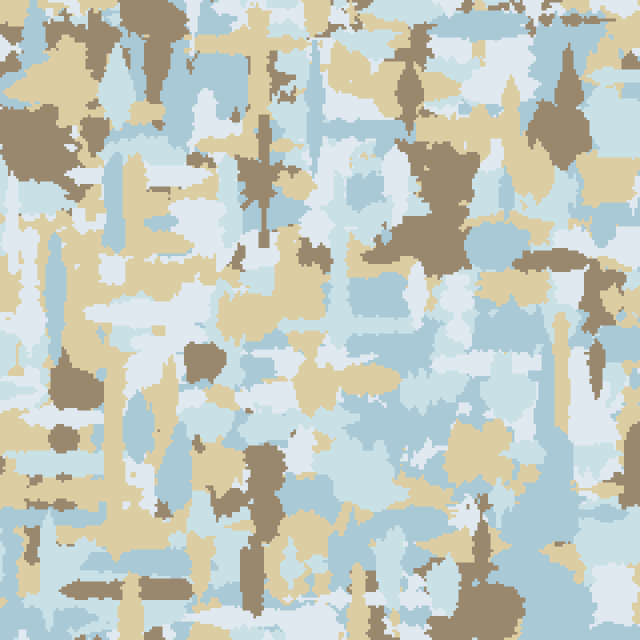
This pattern is drawn by a Shadertoy shader. Its source:

```glsl
// Camouflage of ragged, axis-aligned brush patches in blue, white, sand and brown.

const vec3 BROWN = vec3(0.600, 0.530, 0.430);
const vec3 SAND  = vec3(0.862, 0.802, 0.640);
const vec3 BLUE  = vec3(0.667, 0.790, 0.840);
const vec3 AQUA  = vec3(0.785, 0.880, 0.902);
const vec3 WHITE = vec3(0.880, 0.915, 0.937);

const int LAYERS = 9;
const float GRAIN_CELLS = 240.0;  // stair steps per canvas height
const float RAGGEDNESS = 0.5;     // edge displacement in cell units

vec4 hash4(vec3 v) {
    vec4 h = fract(v.xyzx * vec4(0.1031, 0.1030, 0.0973, 0.1099));
    h += dot(h, h.wzxy + 33.33);
    return fract((h.xxyz + h.yzzw) * h.zywx);
}

float hash1(float x, float seed) {
    float h = fract(x * 0.1031 + seed * 0.3713);
    h *= h + 33.33;
    return fract(h * (h + h));
}

float valueNoise(float x, float seed) {
    float i = floor(x);
    return mix(hash1(i, seed), hash1(i + 1.0, seed), smoothstep(0.0, 1.0, x - i)) - 0.5;
}

// Layered one-dimensional noise: broad swells down to single-step bristles
float bristles(float x, float seed) {
    return 0.50 * valueNoise(x * 14.0, seed)
         + 0.32 * valueNoise(x * 40.0, seed + 3.0)
         + 0.28 * valueNoise(x * 100.0, seed + 7.0)
         + 0.22 * valueNoise(x * GRAIN_CELLS, seed + 11.0);
}

vec3 palette(float t) {
    if (t < 0.17) return BROWN;
    if (t < 0.39) return BLUE;
    if (t < 0.62) return SAND;
    if (t < 0.83) return AQUA;
    return WHITE;
}

// Distance ratio to a patch: low power gives a spiky cross, high power a box
float patchDistance(vec2 q, vec2 halfSize, float power) {
    vec2 r = pow(max(q, 0.001) / halfSize, vec2(power));
    return pow(r.x + r.y, 1.0 / power);
}

// Cells turn finer with each layer and cycle through square, wide and tall
vec2 layerGrid(int layer) {
    float cells = mix(4.2, 13.0, float(layer) / float(LAYERS - 1));
    int kind = layer % 3;
    vec2 stretch = kind == 0 ? vec2(1.0) : kind == 1 ? vec2(0.5, 1.6) : vec2(1.6, 0.5);
    return cells * stretch;
}

// Cellular noise with its own box metric per cell; the first layer fills all
vec3 paintLayer(vec3 under, vec2 p, int layer) {
    float seed = float(layer) * 17.0 + 5.0;
    vec2 g = p * layerGrid(layer);
    vec2 ragged = RAGGEDNESS * vec2(bristles(p.y, seed), bristles(p.x, seed + 29.0));
    float nearest = layer == 0 ? 1e6 : 1.0;
    float presence = layer == 0 ? 1.0 : 0.42;
    vec3 color = under;

    for (int y = -1; y <= 1; y++)
    for (int x = -1; x <= 1; x++) {
        vec2 cell = floor(g) + vec2(x, y);
        vec4 place = hash4(vec3(cell + 40.0, seed));
        if (place.w > presence) continue;
        vec4 shape = hash4(vec3(cell + 90.0, seed + 8.0));

        vec2 center = cell + mix(vec2(0.15), vec2(0.85), place.xy);
        float aspect = exp2(1.8 * place.z - 0.9);
        vec2 halfSize = 0.43 * vec2(aspect, 1.0 / aspect);
        vec2 q = abs(g - center) + ragged * (0.6 + 0.6 * shape.x);
        float d = patchDistance(q, halfSize, mix(0.75, 5.0, shape.y));

        if (d < nearest) {
            nearest = d;
            // Low-discrepancy colour choice keeps the shares balanced
            float t = dot(cell, vec2(0.382, 0.236)) + float(layer) * 0.618;
            color = palette(fract(t + 0.4 * shape.z));
        }
    }
    return color;
}

vec3 camouflage(vec2 p) {
    p = (floor(p * GRAIN_CELLS) + 0.5) / GRAIN_CELLS;
    vec3 color = AQUA;
    for (int i = 0; i < LAYERS; i++) color = paintLayer(color, p, i);
    return color;
}

void mainImage(out vec4 fragColor, in vec2 fragCoord) {
    // Four samples per pixel soften the stair edges
    vec3 sum = vec3(0.0);
    for (int i = 0; i < 4; i++) {
        vec2 offset = 0.6 * (vec2(i % 2, i / 2) - 0.5);
        sum += camouflage((fragCoord + offset) / iResolution.y);
    }
    fragColor = vec4(sum / 4.0, 1.0);
}
```
